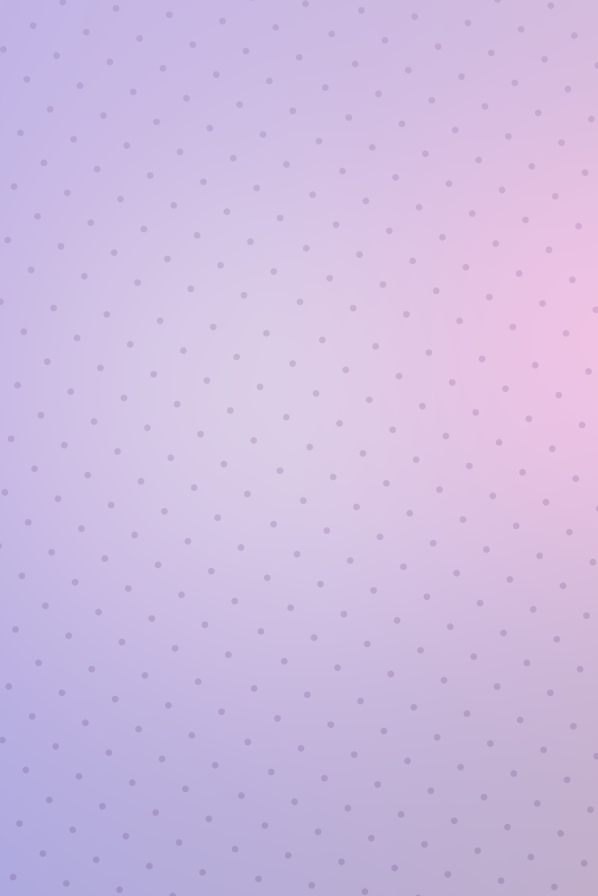
Give the GLSL for this background, as a Shadertoy shader.

```glsl
#define PITCH vec2(0.0598, 0.0602)
#define PHASE vec2(0.0401, 0.0242)
#define TILT 0.118
#define DOT_RADIUS 0.0037
#define DOT_COLOR vec3(0.35, 0.20, 0.45)
#define DOT_ALPHA_LOW 0.20
#define DOT_ALPHA_HIGH 0.14

// Soft round falloff, 1 at its center
float glow(vec2 p, vec2 center, float radius) {
    vec2 d = (p - center) / radius;
    return exp(-dot(d, d));
}

// Corner gradient with lilac, pale and pink glows laid over it
vec3 backdrop(vec2 p, vec2 uv) {
    vec3 bottom = mix(vec3(0.67, 0.66, 0.87), vec3(0.75, 0.68, 0.79), uv.x);
    vec3 top = mix(vec3(0.74, 0.70, 0.90), vec3(0.81, 0.73, 0.86), uv.x);
    vec3 color = mix(bottom, top, uv.y);
    color = mix(color, vec3(0.81, 0.72, 0.90), 0.85 * glow(p, vec2(0.25, 0.58), 0.40));
    color = mix(color, vec3(0.86, 0.83, 0.91), 0.80 * glow(p, vec2(0.32, 0.56), 0.28));
    return mix(color, vec3(0.95, 0.77, 0.90), 0.90 * glow(p, vec2(0.70, 0.62), 0.28));
}

// Distance to the nearest point of a rectangular grid
float gridDistance(vec2 p) {
    return length((fract(p / PITCH + 0.5) - 0.5) * PITCH);
}

// Tilted staggered dots, with slightly wider gaps along three seams
float dotDistance(vec2 p) {
    p.y = 1.0 - p.y;
    float c = cos(TILT), s = sin(TILT);
    vec2 g = vec2(c * p.x + s * p.y, c * p.y - s * p.x);
    vec2 gap = vec2(0.0031 * step(0.3555, g.x),
                    0.0092 * step(0.314, g.y) + 0.0039 * step(0.712, g.y));
    g -= gap + PHASE;
    return min(gridDistance(g), gridDistance(g - 0.5 * PITCH)) - DOT_RADIUS;
}

void mainImage(out vec4 fragColor, in vec2 fragCoord) {
    vec2 uv = fragCoord / iResolution.xy;
    vec2 p = fragCoord / iResolution.y;
    float edge = 0.75 / iResolution.y;

    vec3 color = backdrop(p, uv);
    float coverage = 1.0 - smoothstep(-edge, edge, dotDistance(p));
    color = mix(color, DOT_COLOR, coverage * mix(DOT_ALPHA_LOW, DOT_ALPHA_HIGH, uv.y));
    fragColor = vec4(color, 1.0);
}
```
